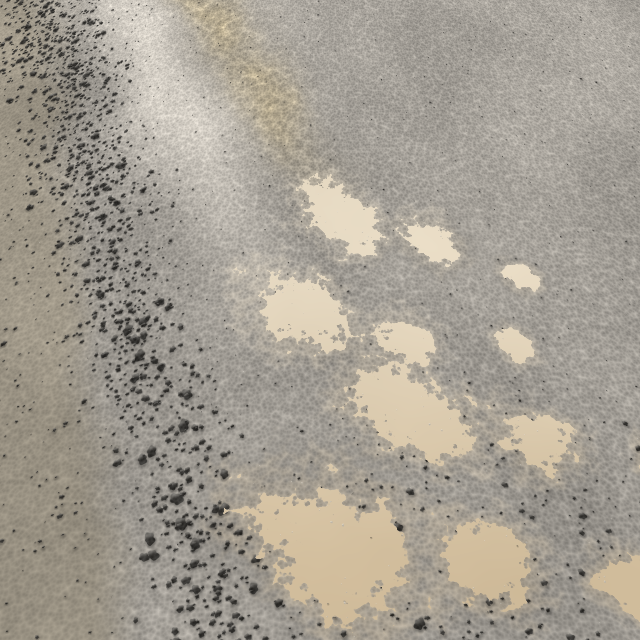
This texture is drawn by a Shadertoy shader. Its source:

```glsl
// Wet gravel track seen at a slant, with muddy puddles, loose stones and a pale sheen.

#define GROUND_TONE 0.622
#define GRIT_CONTRAST 0.30
#define MOTTLE_CONTRAST 0.045
#define PERSPECTIVE 0.6
#define STONE_SCALE 38.0
#define PUDDLE_RAGGED 0.30
#define GROUND_TINT vec3(1.025, 0.997, 0.95)
#define DIRT_TINT vec3(1.02, 0.97, 0.87)
#define OCHRE_TINT vec3(1.12, 1.03, 0.83)
#define WATER_NEAR vec3(0.82, 0.74, 0.61)
#define WATER_FAR vec3(0.91, 0.86, 0.77)
#define STONE_DARK vec3(0.19, 0.185, 0.175)

vec2 hash22(vec2 p) {
    vec3 a = fract(p.xyx * vec3(0.1031, 0.1030, 0.0973));
    a += dot(a, a.yzx + 33.33);
    return fract((a.xx + a.yz) * a.zy);
}

// Distance to the nearest scattered point
float cells(vec2 p) {
    vec2 id = floor(p), f = p - id;
    float nearest = 2.0;
    for (int y = -1; y <= 1; y++)
    for (int x = -1; x <= 1; x++) {
        vec2 o = vec2(x, y);
        vec2 d = o + hash22(id + o) - f;
        nearest = min(nearest, dot(d, d));
    }
    return sqrt(nearest);
}

// Layered, bent sines for broad mottling
float waves(vec2 p) {
    float sum = 0.0, amp = 0.5;
    for (int i = 0; i < 5; i++) {
        sum += amp * sin(p.x + 1.8 * sin(p.y * 0.9 + float(i) * 1.3));
        p = mat2(1.45, 1.25, -1.25, 1.45) * p + 2.7;
        amp *= 0.58;
    }
    return sum;
}

// Angular stones: x = coverage, y = light on the upper face, z = shadow
vec3 stones(vec2 p, float density, float soft) {
    vec2 id = floor(p), f = p - id;
    vec3 result = vec3(0.0);
    for (int y = -1; y <= 1; y++)
    for (int x = -1; x <= 1; x++) {
        vec2 o = vec2(x, y);
        vec2 place = hash22(id + o + 17.0), kind = hash22(id + o + 91.0);
        float size = (0.17 + 0.26 * kind.y * kind.y) * clamp((density - kind.x) * 6.0, 0.0, 1.0);
        if (size < 0.03) continue;
        vec2 d = f - o - place;
        float turn = atan(d.y, d.x) + 6.28 * place.x;
        float edge = size * (1.0 + 0.16 * sin(2.0 * turn) + 0.10 * sin(5.0 * turn + 9.0 * place.y));
        float cover = smoothstep(soft, -soft, length(d) - edge);
        float light = smoothstep(-0.1, 0.9, (d.y - 0.4 * d.x) / size);
        float shade = smoothstep(0.2, -0.05, length(d + vec2(-0.04, 0.09)) - edge);
        result.z = max(result.z, shade);
        if (cover > result.x) result.xy = vec2(cover, light);
    }
    return result;
}

// Staggered rows of pools that widen towards the viewer
float pools(vec2 uv) {
    float level = -1.5;
    for (int row = 0; row < 4; row++)
    for (int col = 0; col < 3; col++) {
        float k = float(row), j = float(col);
        vec2 vary = hash22(vec2(k * 7.0 + 3.0, j * 5.0 + 11.0));
        vec2 centre = vec2(0.545 + 0.1 * sin(2.1 * k + 3.3) + j * (0.14 + 0.03 * k),
                           0.65 - 0.13 * k - 0.013 * k * k - 0.03 * j);
        centre.y += 0.04 * (vary.x - 0.5);
        float radius = (0.052 + 0.018 * k) * (1.0 - 0.27 * j) * (0.85 + 0.35 * vary.y);
        vec2 d = uv - centre;
        d.y += 0.35 * d.x;
        level = max(level, 1.0 - length(d * vec2(0.95, 1.25)) / radius);
    }
    return level;
}

void mainImage(out vec4 fragColor, in vec2 fragCoord) {
    vec2 uv = fragCoord / iResolution.xy;
    float depth = 1.0 - PERSPECTIVE * uv.y, away = 1.0 - uv.y;
    vec2 q = vec2((uv.x - 0.5) / depth, -log(depth) / PERSPECTIVE);
    float pixel = 1.0 / (iResolution.y * depth);

    // Zones along the track
    float drift = 0.02 * waves(q * 9.0);
    float bandX = (uv.x + drift - 0.07 - 0.27 * away) / 0.075;
    float band = exp(-bandX * bandX);
    float sheenX = (uv.x + drift - 0.19 - 0.5 * away + 0.13 * away * away) / 0.075;
    float sheen = exp(-sheenX * sheenX) * smoothstep(0.35, 0.95, uv.y);
    float ridgeX = (uv.x + drift - 0.32 - 0.62 * away) / 0.05;
    float ridge = exp(-ridgeX * ridgeX) * smoothstep(0.64, 0.76, uv.y);
    float dirt = smoothstep(0.04, -0.06, uv.x + drift - 0.09 - 0.1 * away);

    // Gritty ground
    vec2 slant = mat2(0.85, 0.45, -0.6, 1.1) * q;
    float clods = cells(slant * 34.0 + drift * 40.0) - 0.48;
    float grit = 0.22 * clods + 0.34 * (cells(slant * 72.0) - 0.48) + 0.44 * (cells(q * 135.0) - 0.48);
    float mottle = waves(q * 6.0 + 4.0);
    float tone = GROUND_TONE + MOTTLE_CONTRAST * mottle + GRIT_CONTRAST * grit * (1.0 - 0.4 * dirt);
    tone += 0.20 * sheen + 0.035 * smoothstep(0.4, 1.0, uv.y) - 0.03 * band - 0.025 * dirt;
    vec3 color = tone * mix(GROUND_TINT, DIRT_TINT, dirt);
    color = mix(color, tone * OCHRE_TINT * (1.0 + 0.3 * clods), ridge * (0.55 + 0.4 * mottle));

    // Puddles with silty, ragged rims
    float level = pools(uv) + PUDDLE_RAGGED * waves(q * 24.0) + 0.5 * clods + 0.4 * grit;
    float wet = smoothstep(-0.03, 0.10, level);
    float silt = smoothstep(-0.7, 0.1, level);
    float rim = smoothstep(-0.9, -0.3, level) * (1.0 - wet);
    color *= 1.0 - 0.10 * rim * smoothstep(0.0, 0.5, mottle);
    vec3 water = mix(WATER_NEAR, WATER_FAR, smoothstep(0.05, 0.65, uv.y)) + 0.012 * mottle;
    color = mix(color, water, max(wet, 0.35 * silt));

    // Dark stones, fine pebbles and pale chips
    float near = smoothstep(0.55, 0.1, uv.y) * smoothstep(0.35, 0.6, uv.x);
    float density = (0.05 + 0.62 * band + 0.14 * near + 0.08 * dirt) * (1.0 - 0.85 * wet);
    for (int layer = 0; layer < 2; layer++) {
        float scale = STONE_SCALE * (1.0 + 0.9 * float(layer));
        vec3 stone = stones(q * scale + float(layer) * 5.3, density, scale * pixel * 0.8);
        vec3 face = mix(STONE_DARK, vec3(0.50, 0.49, 0.47), stone.y * 0.85) + 0.25 * grit;
        color *= 1.0 - 0.22 * stone.z;
        color = mix(color, face, stone.x * 0.9);
    }
    float chipScale = STONE_SCALE * 2.2;
    vec3 chip = stones(q * chipScale + 31.0, 0.025 + 0.05 * silt, chipScale * pixel * 0.8);
    color = mix(color, vec3(0.88, 0.86, 0.82) * (0.8 + 0.2 * chip.y), chip.x * 0.75);

    fragColor = vec4(clamp(color, 0.0, 1.0), 1.0);
}
```
